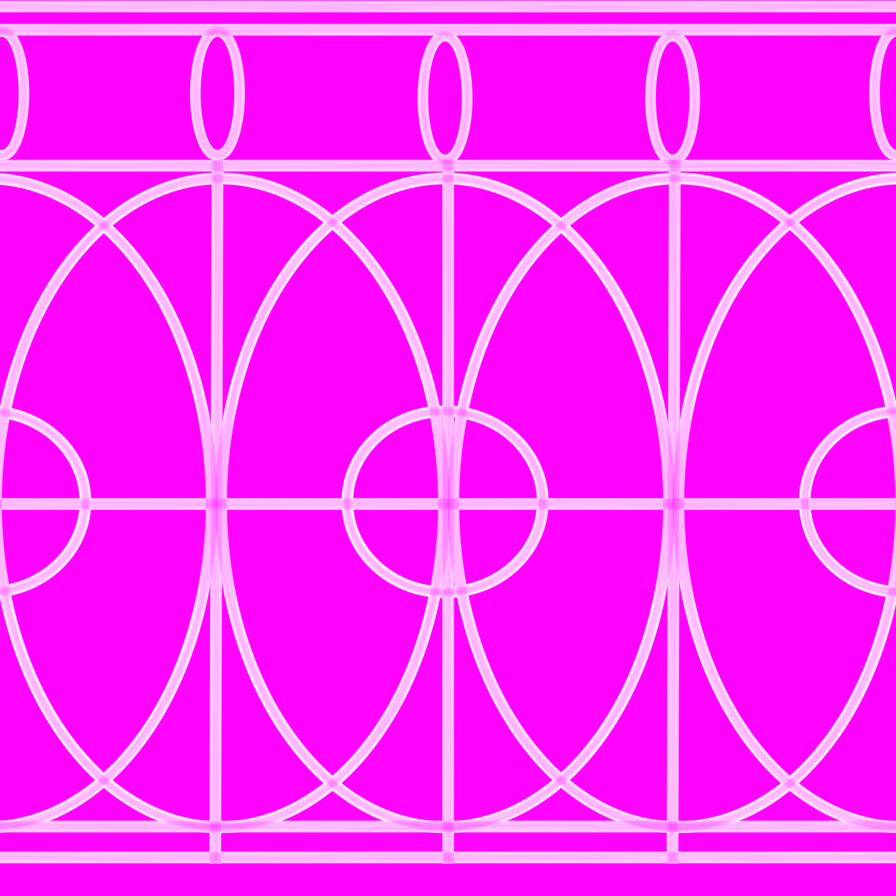
A three.js fragment shader for this pattern:

```glsl
// Wrought railing in pale pink on magenta: interlaced tall arches, posts, rails,
// rings at alternate posts and a row of slim loops on top. Each bar is a distance
// band; overlapping bars multiply their tints, so crossings turn deeper.
varying vec2 vUv;

const float GROUND = 0.01;       // green level of the magenta ground
const float CORE = 0.715;        // green level along the middle of a bar
const float FLAT_EDGE = 0.82;    // green level at the sides of straight bars
const float CURVE_EDGE = 0.99;   // green level at the sides of curved bars
const float STREAK = 0.09;       // strength of lengthwise streaks
const float SOFT = 0.0011;       // edge smoothing
const float HALF_BAR = 0.0064;   // half width of bars
const float HALF_LOOP = 0.0058;  // half width of the slim loops

const float PITCH = 0.2552;      // distance between neighbouring arches
const float MID_X = 0.4967;
const float MID_Y = 0.4388;
const float POST_LOW = 0.0365;
const float POST_HIGH = 0.8216;
const float POST_LEAN = 0.0033;
const vec2 ARCH = vec2(0.25, 0.362);
const vec2 RING = vec2(0.109, 0.101);
const vec2 LOOP = vec2(0.0247, 0.069);

vec2 randomGradient(vec2 cell) {
  float a = 6.2832 * fract(sin(dot(cell, vec2(127.1, 311.7))) * 43758.5);
  return vec2(cos(a), sin(a));
}

float gradientNoise(vec2 p) {
  vec2 i = floor(p), f = fract(p);
  vec2 u = f * f * (3.0 - 2.0 * f);
  vec2 e = vec2(1.0, 0.0);
  float a = dot(randomGradient(i), f);
  float b = dot(randomGradient(i + e.xy), f - e.xy);
  float c = dot(randomGradient(i + e.yx), f - e.yx);
  float d = dot(randomGradient(i + e.xx), f - e.xx);
  return mix(mix(a, b, u.x), mix(c, d, u.x), u.y);
}

// First-order signed distance to an ellipse outline
float ellipseDistance(vec2 p, vec2 radii) {
  p += 1e-6;
  float k = length(p / radii);
  return k * (k - 1.0) / length(p / (radii * radii));
}

// Lays one bar: ink.x collects the tint, ink.y the ground still showing
void addBar(inout vec2 ink, float across, float halfWidth, float edge, float mask, float seed) {
  float cover = mask * (1.0 - smoothstep(-SOFT, SOFT, abs(across) - halfWidth));
  float t = across / halfWidth;
  float tint = mix(CORE, edge, smoothstep(0.25, 1.0, abs(t)));
  tint += STREAK * gradientNoise(vec2(t * 2.5 + 17.0 * seed, (vUv.x + vUv.y) * 7.0));
  ink.x *= mix(1.0, min(tint, 1.0), cover);
  ink.y *= 1.0 - cover;
}

void addRail(inout vec2 ink, float height) {
  addBar(ink, vUv.y - height, HALF_BAR, FLAT_EDGE, 1.0, height * 9.0);
}

void main() {
  vec2 ink = vec2(1.0);

  // Horizontal rails, from the top down
  addRail(ink, 0.9928);
  addRail(ink, 0.9668);
  addRail(ink, 0.8151);
  addRail(ink, 0.4375);
  addRail(ink, 0.0775);
  addRail(ink, 0.0430);

  float postMask = smoothstep(POST_LOW - SOFT, POST_LOW + SOFT, vUv.y)
                 * (1.0 - smoothstep(POST_HIGH - SOFT, POST_HIGH + SOFT, vUv.y));
  // Arch sides lose their highlight where they bundle with a post
  float archEdge = mix(0.74, CURVE_EDGE, smoothstep(0.07, 0.125, abs(vUv.y - MID_Y)));

  for (int n = 0; n < 5; n++) {
    float k = float(n) - 2.0;
    float odd = mod(float(n), 2.0);

    // Arch, every second one set slightly to the right
    vec2 archCenter = vec2(MID_X + PITCH * k + 0.004 * odd, MID_Y);
    addBar(ink, ellipseDistance(vUv - archCenter, ARCH), HALF_BAR, archEdge, 1.0, k);

    // Post, every second one leaning a little
    float postX = MID_X + PITCH * k + 0.0035 * (1.0 - odd);
    postX += odd * POST_LEAN * (vUv.y - MID_Y);
    addBar(ink, vUv.x - postX, HALF_BAR, FLAT_EDGE, postMask, k + 0.3);

    // Ring around alternate posts
    vec2 ringCenter = vec2(MID_X + PITCH * k, 0.44);
    addBar(ink, ellipseDistance(vUv - ringCenter, RING), HALF_BAR, CURVE_EDGE, 1.0 - odd, k + 0.5);

    // Slim loop, the outer ones held at the canvas sides, two hanging lower
    float drop = 0.0052 * step(abs(k - 0.5), 0.6);
    vec2 loopCenter = vec2(clamp(MID_X + 0.254 * k, 0.002, 1.0007), 0.8958 - drop);
    addBar(ink, ellipseDistance(vUv - loopCenter, LOOP), HALF_LOOP, 0.88, 1.0, k + 0.7);
  }

  float green = mix(ink.x, GROUND, ink.y);
  gl_FragColor = vec4(1.0, green, 1.0, 1.0);
}
```
